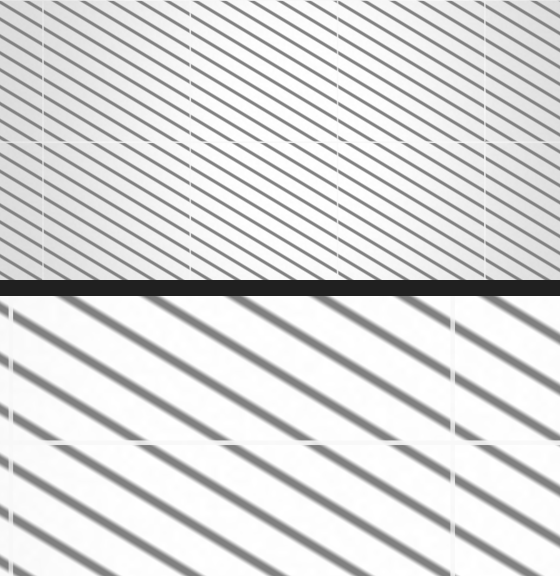
Top: the whole. Bottom: its middle third, enlarged.
Write a WebGL 1 fragment shader that draws this pattern.

```glsl
precision highp float;

uniform vec2 u_resolution;

float hash(vec2 p) {
  return fract(sin(dot(p, vec2(127.1, 311.7))) * 43758.5453);
}

float noise(vec2 p) {
  vec2 cell = floor(p);
  vec2 f = fract(p);
  f = f * f * (3.0 - 2.0 * f);
  return mix(mix(hash(cell), hash(cell + vec2(1.0, 0.0)), f.x),
             mix(hash(cell + vec2(0.0, 1.0)), hash(cell + 1.0), f.x), f.y);
}

// Distance to the nearest of evenly spaced lines, one of them at offset
float repeatDistance(float x, float offset, float period) {
  return abs(fract((x - offset) / period + 0.5) - 0.5) * period;
}

// Soft diagonal stripe, falling 0.6 per unit to the right
float stripe(vec2 p) {
  float d = repeatDistance(p.y + 0.6 * p.x, 0.0263, 0.0604) * 0.857;
  return 1.0 - smoothstep(0.0018, 0.0091, d);
}

// Thin joint with a half width of about 1/350 of the height
float joint(float d, float pixel) {
  return 1.0 - smoothstep(0.0026 - 0.5 * pixel, 0.0026 + 0.7 * pixel, d);
}

void main() {
  float pixel = 1.0 / u_resolution.y;
  vec2 p = gl_FragCoord.xy * pixel;
  vec2 uv = gl_FragCoord.xy / u_resolution;

  // Bright centre shading to light grey at the sides
  float radius = length((uv - vec2(0.53, 0.5)) * vec2(1.0, 0.38));
  float paper = mix(0.995, 0.865, smoothstep(0.1, 0.56, radius));
  paper += 0.012 * (noise(p * 130.0) - 0.5);

  float shade = mix(paper, 0.5, stripe(p));

  // Pale panel joints that interrupt the stripes, slightly ragged
  float across = joint(repeatDistance(p.x, 0.1536, 0.526), pixel);
  float down = joint(repeatDistance(p.y, 0.492, 0.508), pixel);
  across *= 0.6 + 0.3 * noise(vec2(p.y * 90.0, floor(p.x / 0.526)));
  down *= 0.8 + 0.15 * noise(vec2(p.x * 90.0, 7.0));
  shade = mix(shade, min(paper + 0.04, 0.97), max(across, down));

  gl_FragColor = vec4(vec3(shade), 1.0);
}
```
